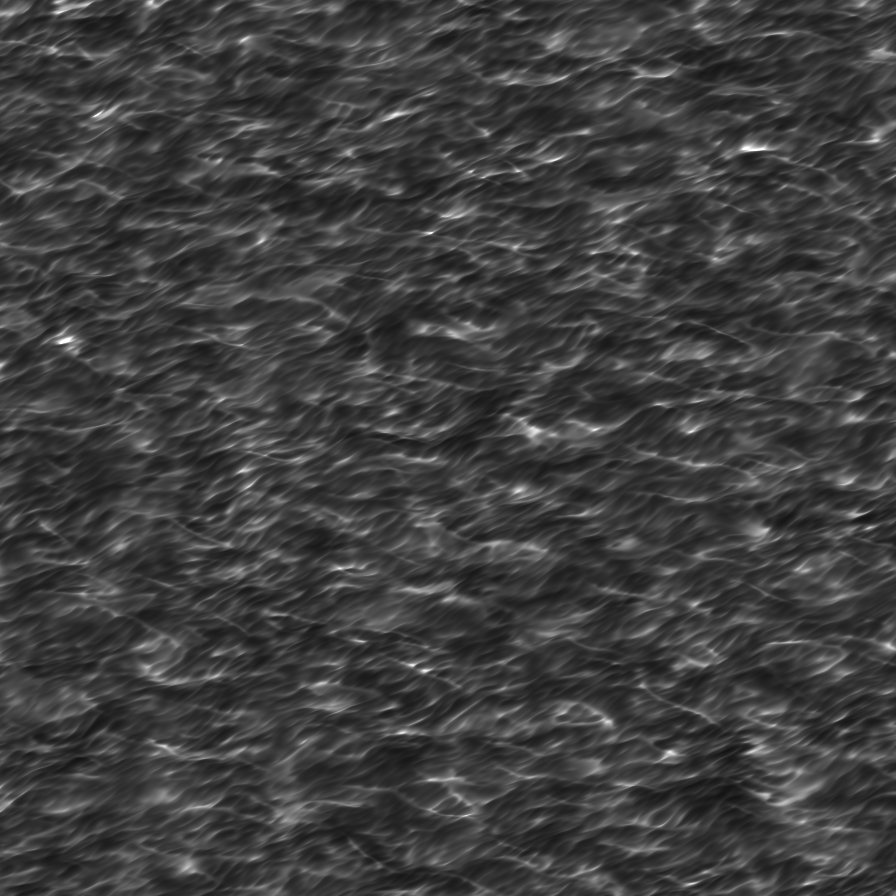
Give the GLSL for this texture, as a three.js fragment shader.

```glsl
// Dark, wind-blown water in neutral grey: low swell, leaning waves, long slanted
// ripples and thin forked crests. Stretched gradient noise is layered from large to
// small, each layer riding on the last, and the sum is exposed exponentially.

varying vec2 vUv;

// Tone
const vec3 WATER_GREY = vec3(0.238);
const float CONTRAST = 0.335;
const float PEAK_SHARPNESS = 0.13;

// Cell size of each layer: along and across its streaks
const vec2 SWELL_SIZE = vec2(0.120, 0.045);
const vec2 WAVE_SIZE = vec2(0.062, 0.021);
const vec2 RIPPLE_SIZE = vec2(0.036, 0.0105);
const vec2 FINE_SIZE = vec2(0.020, 0.0058);
const vec2 CREST_SIZE = vec2(0.092, 0.027);
const vec2 COVER_SIZE = vec2(0.085, 0.032);
const vec2 PATCH_SIZE = vec2(0.160, 0.080);

// Direction of each layer in radians, counter-clockwise from the right
const float WAVE_ANGLE = 0.10;
const float RIPPLE_ANGLE = 0.28;
const float FINE_ANGLE = 0.50;
const float CREST_ANGLE = -0.20;
const float CREST_TURN = 0.42;

// Strength of each layer
const float SWELL_GAIN = 0.36;
const float WAVE_GAIN = 0.48;
const float RIPPLE_GAIN = 0.48;
const float FINE_GAIN = 0.40;
const float CREST_GAIN = 1.6;
const float CREST_MEAN = 0.12;
const float CREST_WIDTH = 0.48;

// Shape of the surface
const vec2 WARP_SIZE = vec2(0.090, 0.065);
const vec2 WARP_AMOUNT = vec2(0.0012, 0.0026);
const float LEAN = 0.12;
const float WAVE_LIFT = 0.0010;
const float CREST_RAGGEDNESS = 0.14;

const float NOISE_TO_UNIT = 4.7; // brings the noise to unit deviation
const float TAU = 6.28319;

float hash(vec2 p) {
  vec3 q = fract(vec3(p.xyx) * 0.1031);
  q += dot(q, q.yzx + 33.33);
  return fract((q.x + q.y) * q.z);
}

// Projection of an offset on the random gradient of a lattice corner
float cornerSlope(vec2 corner, vec2 offset) {
  float turn = TAU * hash(corner);
  return dot(vec2(cos(turn), sin(turn)), offset);
}

float gradientNoise(vec2 p) {
  vec2 i = floor(p);
  vec2 f = p - i;
  vec2 w = f * f * f * (f * (f * 6.0 - 15.0) + 10.0);
  vec2 e = vec2(1.0, 0.0);
  float low = mix(cornerSlope(i, f), cornerSlope(i + e, f - e), w.x);
  float high = mix(cornerSlope(i + e.yx, f - e.yx),
                   cornerSlope(i + e.xx, f - e.xx), w.x);
  return NOISE_TO_UNIT * mix(low, high, w.y);
}

// Noise stretched along a direction
float streaks(vec2 p, float angle, vec2 size, float seed) {
  vec2 along = vec2(cos(angle), sin(angle));
  vec2 q = vec2(dot(p, along), dot(p, vec2(-along.y, along.x)));
  return gradientNoise(q / size + seed * vec2(17.3, 41.7) + 200.0);
}

// Streaks that lean over, with the steep face below and narrowed peaks
float waves(vec2 p, float angle, vec2 size, float seed) {
  p.y += LEAN * size.y * streaks(p, angle, size, seed);
  float n = streaks(p, angle, size, seed);
  return n + PEAK_SHARPNESS * (n * n - 1.0);
}

// Soft thin line along the zero level
float crestLine(float n) {
  float d = n / CREST_WIDTH;
  return exp(-d * d);
}

void main() {
  vec2 p = vUv;
  vec2 warp = vec2(streaks(p, 0.0, WARP_SIZE, 1.0),
                   streaks(p, 0.3, WARP_SIZE, 2.0));
  p += WARP_AMOUNT * warp;

  // Swell and waves
  float tone = SWELL_GAIN * streaks(p, 0.0, SWELL_SIZE, 3.0);
  float wave = waves(p, WAVE_ANGLE, WAVE_SIZE, 4.0);
  tone += WAVE_GAIN * wave;

  // Ripples, riding on the waves and calmer in some patches
  vec2 q = p + vec2(0.0, WAVE_LIFT * wave);
  float roughness = 1.0 + 0.2 * streaks(p, 0.1, PATCH_SIZE, 5.0);
  float ripple = waves(q, RIPPLE_ANGLE, RIPPLE_SIZE, 6.0);
  float fine = waves(q, FINE_ANGLE, FINE_SIZE, 7.0);
  tone += roughness * (RIPPLE_GAIN * ripple + FINE_GAIN * fine);

  // Long crests in two crossing directions, fading in and out
  for (int i = 0; i < 2; i++) {
    float k = float(i);
    float angle = CREST_ANGLE + CREST_TURN * k;
    float level = streaks(q, angle, CREST_SIZE, 8.0 + k);
    level += CREST_RAGGEDNESS * (ripple + 0.6 * fine);
    float cover = smoothstep(-0.7, 1.4, streaks(p, angle, COVER_SIZE, 10.0 + k));
    tone += CREST_GAIN * (crestLine(level) * cover - CREST_MEAN);
  }

  gl_FragColor = vec4(min(WATER_GREY * exp(CONTRAST * tone), 1.0), 1.0);
}
```
